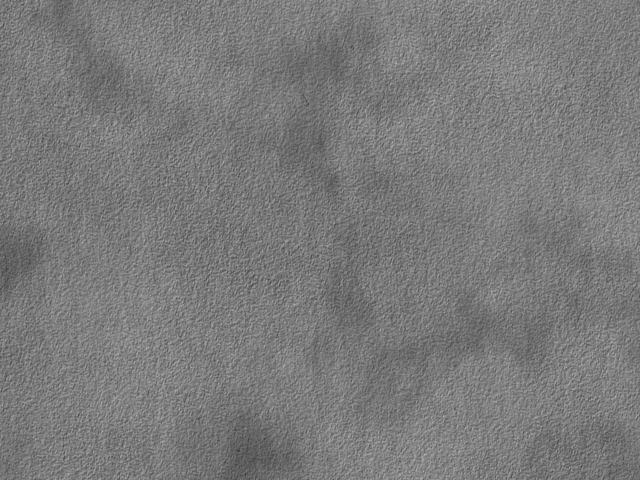
Give the GLSL for this texture, as a WebGL 2 fragment shader.

```glsl
#version 300 es
precision highp float;

#define BASE_TONE 0.489
#define MOTTLE_SCALE 3.6
#define MOTTLE_CONTRAST 0.1
#define STAIN_DEPTH 0.085
#define GRAIN_FINE vec2(350.0, 285.0)
#define GRAIN_COARSE vec2(215.0, 150.0)
#define GRAIN_CONTRAST 0.165
#define FIBRE_CONTRAST 0.035
#define PIT_DEPTH 0.07
#define SCRATCH_COUNT 7
#define SCRATCH_DEPTH 0.1

uniform vec2 u_resolution;
out vec4 fragColor;

float hash(vec2 cell) {
    uvec2 k = uvec2(ivec2(cell)) * uvec2(1597334677u, 3812015801u);
    uint h = (k.x ^ (k.y + 7919u)) * 74779u;
    h = (h ^ (h >> 15u)) * 48271u;
    h = (h ^ (h >> 13u)) * 69621u;
    return float((h ^ (h >> 16u)) & 65535u) / 65535.0;
}

float noise(vec2 p) {
    vec2 i = floor(p), f = fract(p);
    f = f * f * (3.0 - 2.0 * f);
    float low = mix(hash(i), hash(i + vec2(1, 0)), f.x);
    float high = mix(hash(i + vec2(0, 1)), hash(i + vec2(1, 1)), f.x);
    return mix(low, high, f.y);
}

mat2 rotation(float angle) {
    float c = cos(angle), s = sin(angle);
    return mat2(c, s, -s, c);
}

float fbm(vec2 p) {
    float sum = 0.0, weight = 0.5;
    for (int i = 0; i < 4; i++) {
        sum += weight * noise(p);
        p = rotation(0.6) * p * 2.03 + 17.3;
        weight *= 0.5;
    }
    return sum / 0.9375;
}

// Slope of a bumpy surface lit from the upper left
float relief(vec2 p, vec2 scale, float angle) {
    vec2 q = rotation(angle) * p * scale.x;
    q.y *= scale.y / scale.x;
    return noise(q + 40.0) - noise(q + 40.0 + vec2(-0.9, 0.5));
}

float segmentDistance(vec2 p, vec2 a, vec2 b) {
    vec2 along = b - a;
    float t = clamp(dot(p - a, along) / dot(along, along), 0.0, 1.0);
    return length(p - a - along * t);
}

// Short scuffs, each a dark groove with a faint pale rim
float scratches(vec2 p, float aspect, float pixel) {
    float sum = 0.0;
    for (int i = 0; i < SCRATCH_COUNT; i++) {
        float id = float(i) + 3.0;
        vec2 center = vec2(hash(vec2(id, 11)) * aspect, hash(vec2(id, 23)));
        float angle = 1.5 + 1.2 * hash(vec2(id, 31));
        float halfLength = mix(0.006, 0.026, hash(vec2(id, 47)));
        vec2 reach = halfLength * vec2(cos(angle), sin(angle));
        vec2 rim = vec2(0.0026, 0.0012);
        float strength = mix(0.35, 1.0, hash(vec2(id, 59)));
        float groove = segmentDistance(p, center - reach, center + reach);
        float edge = segmentDistance(p - rim, center - reach, center + reach);
        float soft = 0.0006 + pixel;
        float broken = smoothstep(0.2, 0.5, noise(p * 140.0 + id));
        sum += strength * broken * (0.35 * smoothstep(soft, 0.0, edge) - smoothstep(soft, 0.0, groove));
    }
    return sum;
}

void main() {
    vec2 p = gl_FragCoord.xy / u_resolution.y;
    float aspect = u_resolution.x / u_resolution.y;
    float pixel = 1.0 / u_resolution.y;

    // Broad cloudy tone and soft dark stains
    float mottle = fbm(p * MOTTLE_SCALE + 5.0) - 0.5;
    vec2 stainPoint = rotation(0.35) * p * vec2(5.6, 4.6) + vec2(31.0, 12.0);
    float stain = smoothstep(0.52, 0.8, fbm(stainPoint));
    float tone = BASE_TONE + MOTTLE_CONTRAST * mottle - STAIN_DEPTH * stain;

    // Faint upright fibres
    float fibre = noise(p * vec2(150.0, 46.0) + 9.0) + noise(p * vec2(70.0, 24.0) + 71.0) - 1.0;
    tone += FIBRE_CONTRAST * fibre;

    // Dense crisp grain, flatter inside the stains
    float grain = relief(p, GRAIN_FINE, 0.33) + 0.4 * relief(p, GRAIN_COARSE, -0.27);
    float roughness = mix(0.85, 1.15, noise(p * 5.0 + 90.0)) * (1.0 - 0.3 * stain);
    tone += GRAIN_CONTRAST * roughness * grain;

    // Sparse small pits, gathered in worn areas
    float pit = noise(rotation(0.2) * p * vec2(210.0, 140.0) + 130.0);
    float worn = smoothstep(0.35, 0.7, noise(p * 4.0 + 55.0));
    tone -= PIT_DEPTH * worn * smoothstep(0.8, 0.97, pit);

    tone += SCRATCH_DEPTH * scratches(p, aspect, pixel);
    fragColor = vec4(vec3(clamp(tone, 0.0, 1.0)), 1.0);
}
```
